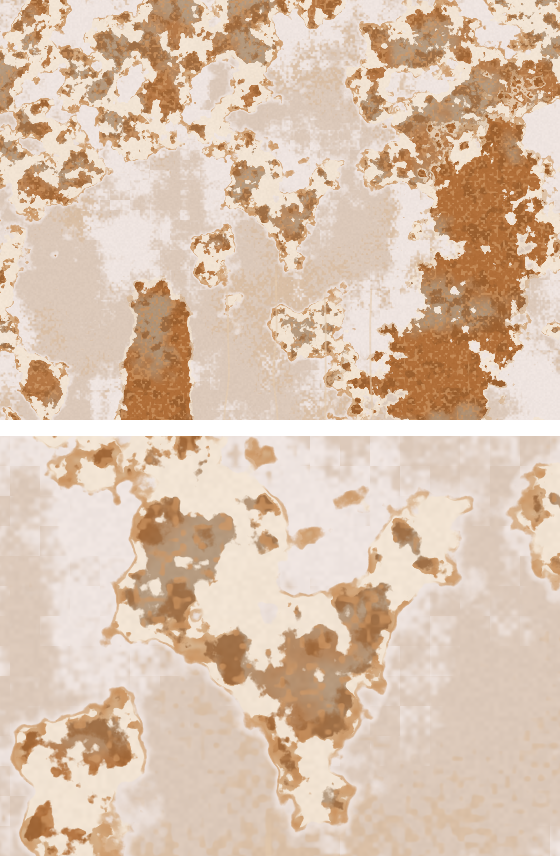
Top, the full canvas; bottom, a detail of the centre.
Write a WebGL 1 fragment shader that draws this texture.

```glsl
precision highp float;
// Weathered pale plaster with flaking patches, speckled stains and rust blooms.
uniform vec2 u_resolution;

const vec3 CHALK = vec3(0.935, 0.895, 0.878);
const vec3 BEIGE = vec3(0.86, 0.785, 0.725);
const vec3 CREAM = vec3(0.955, 0.895, 0.815);
const vec3 TAN = vec3(0.84, 0.70, 0.55);
const vec3 OCHRE = vec3(0.79, 0.57, 0.37);
const vec3 TAUPE = vec3(0.69, 0.58, 0.47);
const vec3 RUST = vec3(0.69, 0.43, 0.22);
const vec3 UMBER = vec3(0.57, 0.35, 0.17);

float hash(vec2 p) {
  vec3 q = fract(vec3(p.xyx) * 0.1031);
  q += dot(q, q.yzx + 33.33);
  return fract((q.x + q.y) * q.z);
}

float noise(vec2 p) {
  vec2 i = floor(p), f = fract(p);
  f = f * f * (3.0 - 2.0 * f);
  float low = mix(hash(i), hash(i + vec2(1.0, 0.0)), f.x);
  float high = mix(hash(i + vec2(0.0, 1.0)), hash(i + 1.0), f.x);
  return mix(low, high, f.y);
}

float fbm(vec2 p) {
  float sum = 0.0, amp = 0.516;
  for (int i = 0; i < 5; i++) {
    sum += amp * noise(p);
    p = mat2(1.6, 1.2, -1.2, 1.6) * p + 17.3;
    amp *= 0.5;
  }
  return sum;
}

// Signed ellipse falloff: 1 at the centre, 0 on the rim, negative outside.
float bloom(vec2 p, vec2 centre, vec2 radii) {
  return 1.0 - length((p - centre) / radii);
}

float zone(vec2 p, vec2 centre, vec2 radii) {
  return max(bloom(p, centre, radii), 0.0);
}

// How strongly the surface flakes in each region.
float flakeDensity(vec2 p) {
  float d = 1.1 * zone(p, vec2(0.13, 0.84), vec2(0.40, 0.36));
  d += 0.9 * zone(p, vec2(0.47, 0.80), vec2(0.22, 0.36));
  d += 0.9 * zone(p, vec2(1.10, 0.74), vec2(0.36, 0.40));
  d += 0.6 * zone(p, vec2(0.60, 0.38), vec2(0.22, 0.26));
  d += 0.6 * zone(p, vec2(0.12, 0.08), vec2(0.16, 0.14));
  d -= 0.6 * zone(p, vec2(0.68, 0.82), vec2(0.12, 0.36));
  d -= 1.0 * zone(p, vec2(0.30, 0.38), vec2(0.24, 0.28));
  return d;
}

// Solid rust masses with ragged rims.
float rustMass(vec2 p, float flake, float speck) {
  float column = 1.3 * bloom(p, vec2(0.375, 0.10), vec2(0.085, 0.23));
  vec2 leaning = p - vec2(0.22 * (p.y - 0.42), 0.0);
  float upper = 0.75 * bloom(leaning, vec2(1.14, 0.40), vec2(0.125, 0.26));
  float lower = 0.65 * bloom(p, vec2(1.07, 0.07), vec2(0.16, 0.15));
  float ragged = 1.7 * (flake - 0.5) + 0.8 * (speck - 0.5);
  return max(column + 0.6 * ragged, max(upper, lower) + ragged);
}

// Soft, slightly blocky beige staining, heavier at the lower left.
vec3 plaster(vec2 p, float grain) {
  float stain = fbm(p * vec2(7.0, 5.0) + 4.0);
  stain += 0.10 * (hash(floor(p * 42.0)) - 0.5);
  stain += 0.12 * (noise(p * vec2(48.0, 6.0)) - 0.5);
  stain += 0.10 * (noise(p * vec2(9.0, 55.0)) - 0.5);
  stain += 0.20 * zone(p, vec2(0.30, 0.28), vec2(0.50, 0.45));
  stain += 0.10 * zone(p, vec2(0.85, 0.12), vec2(0.40, 0.30));
  stain += 0.12 * (grain - 0.5);
  vec3 colour = mix(CHALK, BEIGE, smoothstep(0.47, 0.64, stain));
  float warm = smoothstep(0.56, 0.70, fbm(p * 6.0 + 51.0) + 0.3 * (grain - 0.5));
  return mix(colour, TAN, 0.45 * warm * smoothstep(0.46, 0.58, stain));
}

// Mottled dark mineral colour, from grey taupe to red-brown rust.
vec3 mineral(float redness, float speck, float grain) {
  vec3 colour = mix(TAUPE, RUST, smoothstep(0.38, 0.62, redness));
  colour = mix(colour, UMBER, 0.7 * smoothstep(0.54, 0.70, speck));
  return mix(colour, OCHRE, 0.8 * smoothstep(0.55, 0.85, grain));
}

// Faint upright scratches near the bottom.
float scratches(vec2 p) {
  float mark = 0.0;
  for (int i = 0; i < 4; i++) {
    float k = float(i);
    float x = 0.54 + 0.115 * k + 0.012 * (noise(vec2(p.y * 9.0, k)) - 0.5);
    float reach = 0.12 + 0.16 * hash(vec2(k, 7.0));
    float line = 1.0 - smoothstep(0.001, 0.0035, abs(p.x - x));
    mark = max(mark, line * smoothstep(0.0, 0.05, reach - abs(p.y - 0.12)));
  }
  return mark;
}

void main() {
  vec2 p = gl_FragCoord.xy / u_resolution.y;
  float grain = noise(p * 190.0);
  float speck = fbm(p * 46.0 + 9.0);
  float flake = fbm(p * 10.0 + 23.0);
  float cover = flake + 0.20 * flakeDensity(p) + 0.10 * (speck - 0.5);

  // Plaster, bleached beside each flake.
  vec3 colour = plaster(p, grain);
  colour = mix(colour, CHALK, 0.8 * smoothstep(0.51, 0.57, cover));

  // Cream flakes with fine specks and broken orange rims.
  float inside = smoothstep(0.575, 0.59, cover);
  colour = mix(colour, CREAM, 0.75 * inside);
  float dots = smoothstep(0.56, 0.61, speck + 0.12 * (grain - 0.5));
  colour = mix(colour, mix(TAN, OCHRE, grain), inside * dots);
  float rim = 1.0 - smoothstep(0.004, 0.018, abs(cover - 0.585));
  colour = mix(colour, mix(TAN, OCHRE, speck), 0.75 * rim * smoothstep(0.38, 0.52, speck));

  // Dark flake cores.
  float redness = fbm(p * 8.0 + 71.0);
  float core = cover + 0.28 * (speck - 0.5) + 0.04 * (grain - 0.5);
  vec3 dark = mineral(redness, speck, grain);
  colour = mix(colour, dark, 0.92 * smoothstep(0.675, 0.705, core));

  // Rust masses with a pale crust around them.
  float mass = rustMass(p, flake, speck);
  float crust = smoothstep(-0.13, -0.06, mass);
  colour = mix(colour, mix(CREAM, TAN, dots), 0.7 * crust * (1.0 - smoothstep(0.0, 0.04, mass)));
  vec3 rust = mineral(redness + 0.16, speck, grain);
  colour = mix(colour, rust, smoothstep(0.0, 0.05, mass));

  colour = mix(colour, mix(CREAM, TAN, 0.5), 0.6 * scratches(p));
  colour += 0.025 * (noise(p * 260.0 + 5.0) - 0.5);
  gl_FragColor = vec4(clamp(colour, 0.0, 1.0), 1.0);
}
```
